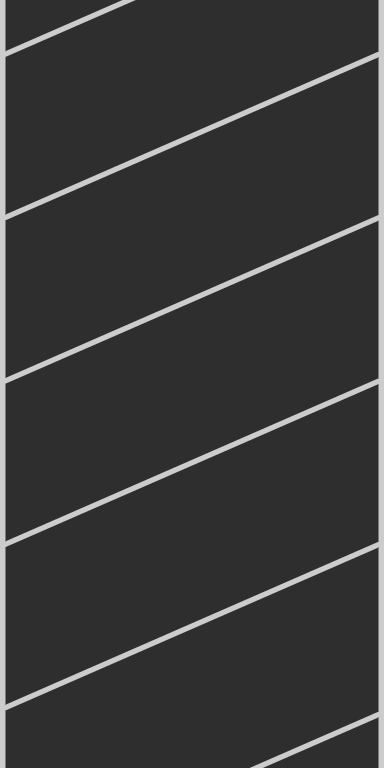
This pattern is drawn by a WebGL 2 fragment shader. Its source:

```glsl
#version 300 es
precision highp float;
// Dark panel with pale slanted stripes between two thin side rails.

uniform vec2 u_resolution;
out vec4 fragColor;

// Coverage of a shape from its signed distance, softened over one pixel.
float cover(float dist, float pixel) {
    return clamp(0.5 - dist / pixel, 0.0, 1.0);
}

// Signed distance to the nearest slanted stripe.
float stripeDistance(vec2 p) {
    const float slope = 0.437;
    const float period = 0.4255;
    float height = p.y - slope * (p.x - 0.5) + 0.056;
    float row = round(height / period);
    // The lowest stripe sits slightly below the regular spacing.
    float sag = row == 0.0 ? 0.017 : 0.0;
    float offset = height - row * period + sag;
    return abs(offset) / length(vec2(1.0, slope)) - 0.0069;
}

// Signed distance to the vertical rails on both sides.
float railDistance(vec2 p) {
    return min(p.x, 1.0 - p.x) - 0.0143;
}

void main() {
    // The canvas width is one unit.
    vec2 p = gl_FragCoord.xy / u_resolution.x;
    float pixel = 1.0 / u_resolution.x;

    vec3 charcoal = vec3(0.18);
    vec3 paleGray = vec3(0.80);

    float line = cover(min(stripeDistance(p), railDistance(p)), pixel);
    fragColor = vec4(mix(charcoal, paleGray, line), 1.0);
}
```
